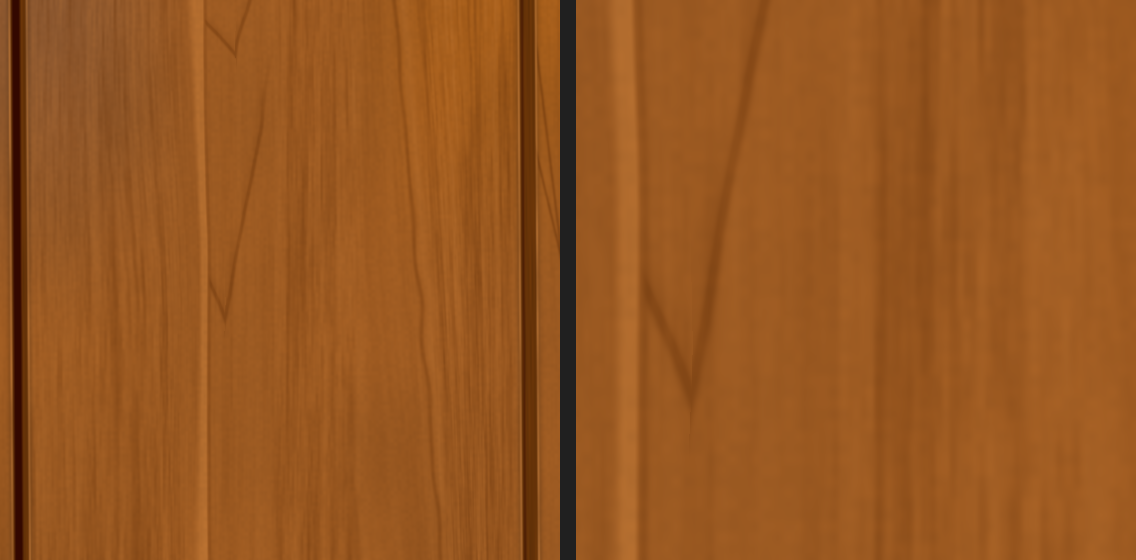
Left, the full canvas; right, a detail of the centre.
Reproduce this texture procedurally as a Shadertoy shader.

```glsl
// Varnished wood panel framed by two nearly vertical grooves.
// Stretched value noise in bent coordinates makes the grain; distance
// curves add the pale sapwood streak, arched veins and groove profiles.

const vec3 WOOD  = vec3(0.615, 0.354, 0.132);
const vec3 DARK  = vec3(0.400, 0.190, 0.030);
const vec3 PALE  = vec3(0.760, 0.475, 0.215);
const vec3 DUSKY = vec3(0.530, 0.335, 0.190);
const vec3 AMBER = vec3(0.660, 0.370, 0.095);
const vec3 DEEP  = vec3(0.200, 0.030, 0.000);
const vec3 FLOOR = vec3(0.400, 0.200, 0.030);
const float GROOVE_X = 0.032;      // first groove centre at the top
const float GROOVE_PITCH = 0.909;  // panel width
const float GROOVE_HALF = 0.0135;
const float GROOVE_LEAN = 0.006;   // sideways shift from top to bottom
const float RIM_WIDTH = 0.0022;
const float VEIN_WIDTH = 0.0035;
const float GRAIN_DEPTH = 0.50;

float hash(vec2 p) {
    uvec2 q = uvec2(ivec2(p)) * uvec2(1597334677u, 3812015801u);
    uint n = (q.x ^ q.y) * 1597334677u;
    n = (n ^ (n >> 15u)) * 2246822519u;
    return float((n ^ (n >> 13u)) >> 8u) / 16777216.0;
}

float noise(vec2 p) {
    vec2 i = floor(p), f = fract(p);
    f = f * f * (3.0 - 2.0 * f);
    return mix(mix(hash(i), hash(i + vec2(1, 0)), f.x),
               mix(hash(i + vec2(0, 1)), hash(i + vec2(1, 1)), f.x), f.y);
}

float bell(float x, float width) {
    x /= width;
    return exp(-x * x);
}

float band(float x, float lo, float hi, float soft) {
    return smoothstep(lo - soft, lo + soft, x) * (1.0 - smoothstep(hi - soft, hi + soft, x));
}

// Arched vein: a V opening upward, with its own slope on each side
float vein(vec2 p, vec2 tip, float leftSlope, float rightSlope) {
    vec2 d = p - tip;
    float slope = d.x < 0.0 ? leftSlope : rightSlope;
    float rise = d.y - abs(d.x) / slope;
    float dist = rise * slope / sqrt(1.0 + slope * slope);
    float shade = 0.35 * smoothstep(0.0, 0.003, dist) * bell(dist, 0.012);
    return (bell(dist, VEIN_WIDTH) + shade) * (1.0 - smoothstep(0.25, 0.55, d.y));
}

// Signed tone: negative is dark grain, positive is pale wood
float grainTone(vec2 p) {
    float fall = 1.0 - p.y;
    float g = p.x + 0.006 * (noise(p * vec2(6.0, 2.5)) - 0.5);
    g -= 0.028 * (1.0 - smoothstep(0.4, 0.95, p.y)) * bell(p.x - 0.28, 0.08);
    g -= 0.070 * fall * bell(p.x - 0.75, 0.10);

    // Streaks of four scales, dense in three bands
    float density = 0.30 + 0.55 * band(p.x, 0.05, 0.32, 0.02)
                  + 0.60 * band(p.x, 0.50, 0.645, 0.025)
                  + 0.65 * band(g, 0.745, 0.92, 0.02);
    float streaks = 0.65 * (noise(vec2(g * 32.0, p.y * 1.0)) - 0.5)
                  + 0.75 * (noise(vec2(g * 78.0 + 9.0, p.y * 1.8)) - 0.5)
                  + 0.65 * (noise(vec2(g * 185.0, p.y * 6.0)) - 0.5)
                  + 0.40 * (noise(vec2(g * 250.0, p.y * 28.0)) - 0.5);
    float tone = GRAIN_DEPTH * density * (streaks - 0.12);

    // Pale streak with a crisp right edge
    float edge = 0.363 + 0.007 * (1.0 - smoothstep(0.45, 1.0, p.y))
               + 0.003 * (noise(vec2(3.0, p.y * 9.0)) - 0.5);
    float width = 0.013 + 0.05 * (p.y - 0.48) * (p.y - 0.48);
    tone += 0.60 * smoothstep(edge - width * 1.3, edge - width * 0.5, p.x)
          * (1.0 - smoothstep(edge - 0.002, edge + 0.002, p.x));
    tone -= 0.22 * bell(p.x - edge - 0.004, 0.003);

    // Arched veins in the calm wood beside it
    vec2 q = p + 0.010 * (vec2(noise(p * 13.0), noise(p * 13.0 + 40.0)) - 0.5);
    float arches = vein(q, vec2(0.423, 0.90), 0.95, 0.20)
                 + vein(q, vec2(0.402, 0.43), 0.43, 0.185);
    tone -= 0.40 * arches * band(p.x, edge + 0.004, 0.49, 0.004);

    // Long slanting growth line with a pale flank
    float slant = q.x - 0.703 - 0.085 * fall;
    tone += 0.20 * bell(slant - 0.016, 0.010) - 0.32 * bell(slant, 0.0045);

    // Curved veins crossing the narrow strip at the right
    for (int i = 0; i < 2; i++) {
        float k = float(i);
        float run = (mix(0.92, 0.73, k) - p.y) / mix(0.35, 0.18, k);
        float line = p.x - 0.957 - 0.043 * run;
        tone -= 0.40 * bell(line, 0.003) * smoothstep(0.95, 0.957, p.x);
    }
    return tone;
}

void mainImage(out vec4 fragColor, in vec2 fragCoord) {
    vec2 p = fragCoord / iResolution.xy;
    float soft = max(0.0012, 1.0 / iResolution.x);

    // Uneven stain: dusky at upper left, amber at upper right
    vec3 col = mix(WOOD, DUSKY, 0.85 * smoothstep(0.35, 1.0, p.y) * (1.0 - smoothstep(0.08, 0.42, p.x)));
    col = mix(col, AMBER, 0.8 * smoothstep(0.4, 1.0, p.y) * smoothstep(0.55, 0.85, p.x));
    float tone = grainTone(p);
    col = mix(col, tone < 0.0 ? DARK : PALE, min(abs(tone), 1.0));
    col *= 0.95 + 0.07 * noise(p * vec2(9.0, 5.0)) + 0.035 * noise(p * 150.0);

    // Grooves: the left one is deep, the right one shallow
    for (int i = 0; i < 2; i++) {
        float k = float(i);
        float x = p.x - GROOVE_X - k * GROOVE_PITCH - GROOVE_LEAN * (1.0 - p.y);
        float wall = abs(x) - GROOVE_HALF;
        col *= 1.0 - 0.22 * bell(wall, 0.007);
        vec3 bed = FLOOR * (0.92 + 0.16 * noise(vec2(x * 300.0, p.y * 8.0)));
        float shadow = band(x, -0.011, mix(0.003, -0.007, k), 0.003);
        bed = mix(bed, DEEP, shadow * mix(1.0, 0.5, k));
        col = mix(col, bed, 1.0 - smoothstep(-soft, soft, wall));
        float glint = 0.35 + 0.4 * noise(vec2(k * 7.0 + sign(x) + 2.0, p.y * 12.0));
        col = mix(col, PALE, glint * bell(wall - RIM_WIDTH, RIM_WIDTH));
    }
    fragColor = vec4(clamp(col, 0.0, 1.0), 1.0);
}
```
